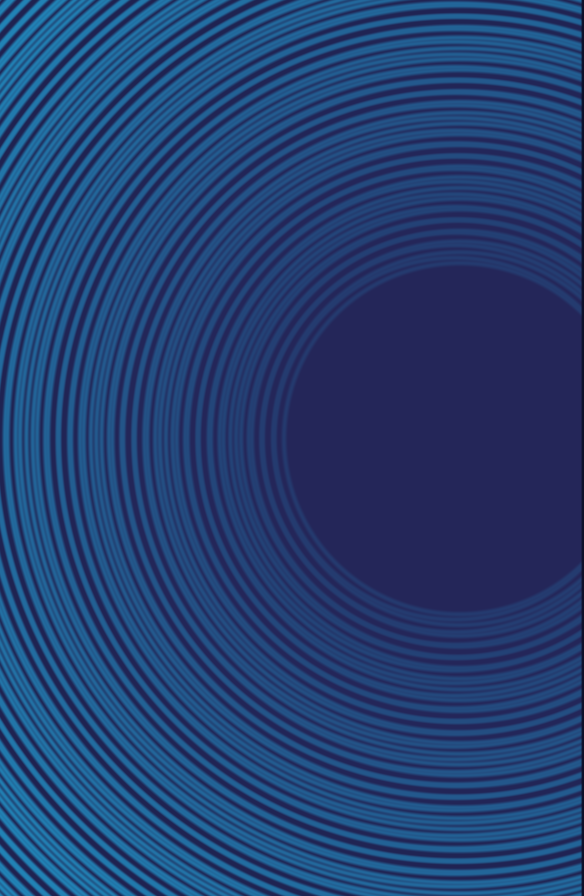
Write a Shadertoy shader that draws this background.

```glsl
// Two offset sets of blue concentric rings interfering around a dark navy disc.

const vec3 NAVY = vec3(0.14, 0.15, 0.35);
const vec3 DEEP_NAVY = vec3(0.12, 0.135, 0.315);
const vec3 INNER_BLUE = vec3(0.14, 0.225, 0.43);
const vec3 OUTER_BLUE = vec3(0.13, 0.51, 0.71);
const vec3 BORDER = vec3(0.05, 0.06, 0.16);

// Coverage of evenly spaced soft rings, starting at a first radius.
float ringSet(float radius, float firstRadius, float spacing, float halfWidth, float softness) {
    float index = max(0.0, floor((radius - firstRadius) / spacing + 0.5));
    float offset = abs(radius - firstRadius - index * spacing);
    return 1.0 - smoothstep(halfWidth - softness, halfWidth + softness, offset);
}

// Light left after two partly transparent layers cover each other.
float screenBlend(float a, float b) {
    return 1.0 - (1.0 - a) * (1.0 - b);
}

void mainImage(out vec4 fragColor, in vec2 fragCoord) {
    // Lengths are measured in canvas heights.
    vec2 point = fragCoord / iResolution.y;
    float softness = max(0.0023, 0.7 / iResolution.y);

    // The slight shift of centres makes the beat pattern turn with angle.
    float fineRadius = length(point - vec2(0.5130, 0.5104));
    float wideRadius = length(point - vec2(0.5079, 0.5104));
    float fineRings = ringSet(fineRadius, 0.1960, 0.01198, 0.0024, softness);
    float wideRings = ringSet(wideRadius, 0.2018, 0.01419, 0.0025, softness);
    float rings = screenBlend(fineRings, wideRings);

    // Rings brighten and gaps deepen away from the disc.
    float spread = clamp((wideRadius - 0.19) / 0.48, 0.0, 1.0);
    vec3 ringColor = mix(INNER_BLUE, OUTER_BLUE, spread);
    vec3 gapColor = mix(NAVY, DEEP_NAVY, smoothstep(0.2, 0.8, spread));
    vec3 color = mix(gapColor, ringColor, rings);

    // Thin dark border on the right.
    float across = fragCoord.x / iResolution.x;
    color = mix(color, BORDER, smoothstep(0.994, 0.998, across));

    fragColor = vec4(color, 1.0);
}
```
